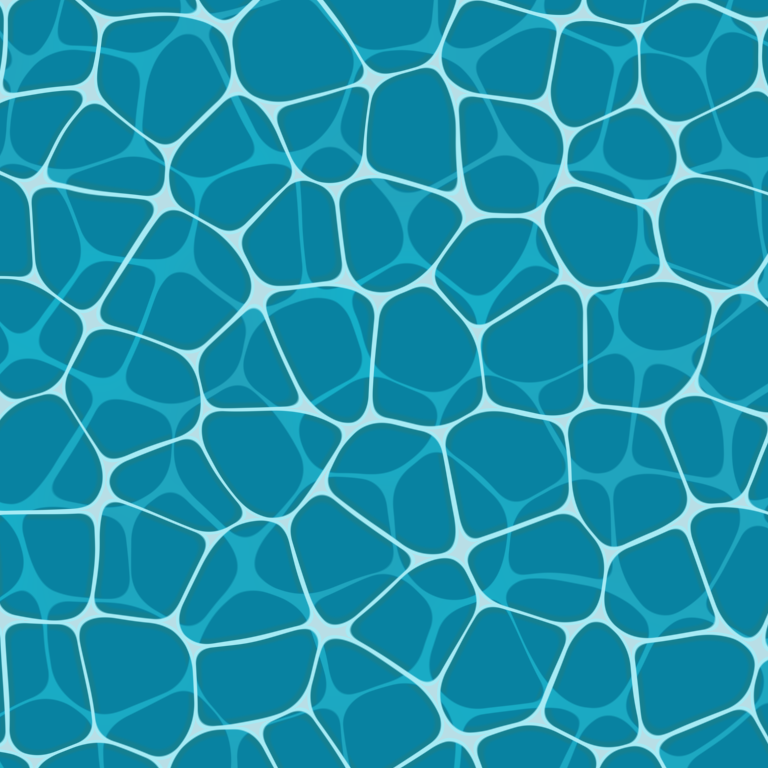
Write a three.js fragment shader that draws this texture.

```glsl
// Pool water: a pale web of rounded caustic cells over a deeper cyan web.
varying vec2 vUv;

vec2 hash2(vec2 p) {
  vec3 q = fract(p.xyx * vec3(0.1031, 0.1030, 0.0973));
  q += dot(q, q.yzx + 33.33);
  return fract((q.xx + q.yz) * q.zy);
}

float noise(vec2 p) {
  vec2 i = floor(p), f = fract(p);
  f = f * f * (3.0 - 2.0 * f);
  float low = mix(hash2(i).x, hash2(i + vec2(1.0, 0.0)).x, f.x);
  float high = mix(hash2(i + vec2(0.0, 1.0)).x, hash2(i + 1.0).x, f.x);
  return mix(low, high, f.y);
}

float smoothMin(float a, float b, float k) {
  float h = max(1.0 - abs(a - b) / k, 0.0);
  return min(a, b) - 0.25 * k * h * h;
}

// Jittered cell centre; odd rows are shifted by half a cell
vec2 cellCentre(vec2 cell) {
  vec2 stagger = vec2(0.5 * mod(cell.y, 2.0), 0.0);
  return cell + stagger + 0.5 + 0.72 * (hash2(cell) - 0.5);
}

// Distance to the cell walls, in cells; rounding flares the junctions
float webDistance(vec2 p, float rounding) {
  vec2 nearestCell = floor(p), nearest = vec2(0.0);
  float best = 100.0;
  for (int y = -2; y <= 2; y++) {
    for (int x = -2; x <= 2; x++) {
      vec2 cell = floor(p) + vec2(float(x), float(y));
      vec2 centre = cellCentre(cell);
      float d = dot(centre - p, centre - p);
      if (d < best) {
        best = d;
        nearest = centre;
        nearestCell = cell;
      }
    }
  }
  float wall = 1.0;
  for (int y = -2; y <= 2; y++) {
    for (int x = -2; x <= 2; x++) {
      if (x == 0 && y == 0) continue;
      vec2 centre = cellCentre(nearestCell + vec2(float(x), float(y)));
      float d = dot(0.5 * (nearest + centre) - p, normalize(centre - nearest));
      wall = smoothMin(wall, d, rounding);
    }
  }
  return wall;
}

// Gentle bending of the straight walls
vec2 bend(vec2 p) {
  return p + 0.12 * (vec2(noise(p * 1.3), noise(p * 1.3 + 57.0)) - 0.5);
}

void main() {
  vec3 water = vec3(0.03, 0.51, 0.63);
  vec3 fringe = vec3(0.08, 0.50, 0.57);
  vec3 cyan = vec3(0.11, 0.66, 0.76);
  vec3 foam = vec3(0.65, 0.92, 0.96);
  vec3 paleFoam = vec3(0.72, 0.87, 0.90);

  vec2 deepP = bend(vUv * 6.8 + vec2(41.3, 23.6));
  vec2 topP = bend(vUv * 7.2 + vec2(12.4, 8.7));

  // Walls swell and thin along their length
  float deep = webDistance(deepP, 0.19) - mix(0.006, 0.040, noise(deepP * 1.7));
  float top = webDistance(topP, 0.16) - mix(0.010, 0.028, noise(topP * 1.9));

  // Deep web, with a slight drift in brightness
  vec3 color = water;
  vec3 deepTint = cyan + vec3(-0.03, 0.03, 0.03) * (2.0 * noise(deepP * 0.9 + 9.0) - 1.0);
  color = mix(color, deepTint, 1.0 - smoothstep(-0.009, 0.009, deep));

  // Dull fringe beside the pale web
  float onWater = smoothstep(0.0, 0.02, deep);
  color = mix(color, fringe, onWater * (1.0 - smoothstep(0.03, 0.07, top)));

  // Pale web, greyer inside the junctions
  vec3 topTint = mix(paleFoam, foam, smoothstep(-0.034, -0.020, top));
  color = mix(color, topTint, 1.0 - smoothstep(-0.009, 0.009, top));

  gl_FragColor = vec4(color, 1.0);
}
```
